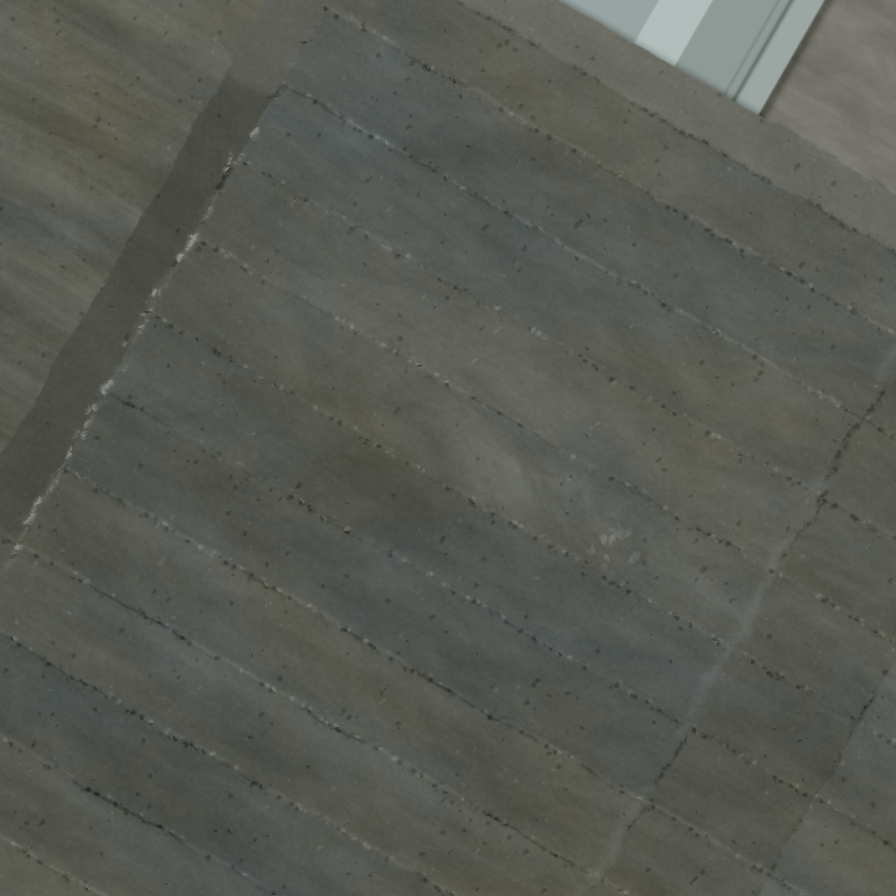
A three.js fragment shader for this texture:

```glsl
#define BOARD_WIDTH 0.0985
#define BOARD_START 0.252
#define GROOVE 0.0019
#define SOFT 0.0018
#define LEDGE_LOW 1.121
#define LEDGE_TOP 1.178
#define WINDOW_END 0.297
#define STRIP vec2(-0.242, -0.182)
#define END_JOINTS vec2(0.572, 0.733)
#define CONCRETE vec3(0.338, 0.350, 0.323)
#define WARM_SHIFT vec3(0.012, 0.001, -0.015)
#define PALE vec3(0.56, 0.57, 0.54)

varying vec2 vUv;

vec2 hash2(vec2 p) {
  p = vec2(dot(p, vec2(127.1, 311.7)), dot(p, vec2(269.5, 183.3)));
  return fract(sin(p) * 43758.55);
}

// Cellular noise: distance to the nearest point, and its random id
vec2 cells(vec2 p) {
  vec2 base = floor(p), nearest = vec2(9.0, 0.0);
  for (int y = -1; y <= 1; y++)
    for (int x = -1; x <= 1; x++) {
      vec2 c = base + vec2(float(x), float(y));
      float d = length(c + hash2(c) - p);
      if (d < nearest.x) nearest = vec2(d, hash2(c + 17.3).x);
    }
  return nearest;
}

// Layered, warped sines in about -1..1
float clouds(vec2 p) {
  float sum = 0.0, amp = 0.5;
  for (int i = 0; i < 6; i++) {
    p += 0.5 * sin(p.yx * 1.3 + float(i) * 2.1);
    sum += amp * sin(p.x + 1.7) * cos(p.y * 0.9 + 0.6);
    p = mat2(1.36, 1.12, -1.12, 1.36) * p + 3.1;
    amp *= 0.7;
  }
  return sum * 1.2;
}

float above(float x, float edge) { return smoothstep(edge - SOFT, edge + SOFT, x); }
float band(float x, float a, float b) { return above(x, a) - above(x, b); }
float ridge(float x, float w) { return exp(-x * x / (w * w)); }
float boardTone(float k) { return 1.414 * cos(1.5708 * (k - 4.5)) + hash2(vec2(k, 8.0)).x - 0.5; }

void main() {
  // u runs along the boards, v across them
  float u = dot(vUv, vec2(0.866, -0.5));
  float v = dot(vUv, vec2(0.5, 0.866));
  vec2 q = vec2(u, v);
  float rag = 0.0035 * clouds(vUv * 34.0);
  float mottle = clouds(q * vec2(10.0, 19.0) + 2.0);
  float blotch = clouds(q * vec2(45.0, 70.0) + 1.0);
  float streak = clouds(q * vec2(5.0, 65.0) + 5.0);
  float stain = clouds(q * vec2(7.0, 13.0) + 9.0);
  float wear = smoothstep(-0.2, 0.45, clouds(q * vec2(26.0, 19.0) + 7.0));

  // Boards with alternating tone
  float row = (v + 0.8 * rag - BOARD_START) / BOARD_WIDTH;
  float joint = floor(row + 0.5);
  float d = (row - joint) * BOARD_WIDTH;
  float tone = mix(boardTone(joint - 1.0), boardTone(joint), smoothstep(-0.007, 0.007, d));
  float inWall = 1.0 - above(v, LEDGE_LOW + rag);
  float inField = band(u, STRIP.y, END_JOINTS.x + 2.0 * rag);
  vec3 col = CONCRETE + tone * inField * (0.008 + 0.3 * WARM_SHIFT);
  col += 0.024 * mottle + 0.014 * streak + 0.012 * blotch + WARM_SHIFT * stain;
  col += 0.085 * ridge(v - 0.705, 0.037) * ridge(u - 0.33, 0.20) * (0.8 + 0.5 * mottle);
  col += 0.035 * ridge(v - 0.80, 0.04) * ridge(u - 0.34, 0.2);
  col += 0.028 * smoothstep(0.4, 1.1, v) - 0.018;

  // Weathered wall left of the strip, and the panels past the end joints
  float left = 1.0 - above(u, STRIP.x);
  col += left * (0.012 + WARM_SHIFT * 0.5 + 0.02 * streak);
  col += band(u, END_JOINTS.x + 2.0 * rag, END_JOINTS.y + rag) * (WARM_SHIFT * 0.5 - 0.005);
  col += 0.02 * above(u, END_JOINTS.y + rag);

  // Grooves with a pale lip, broken by wear and chipped
  vec2 luck = hash2(vec2(joint, 4.0));
  float lines = inWall * mix(1.0, 0.25, left);
  vec2 chip = cells(vUv * 130.0 + 0.5 * blotch);
  float chipped = smoothstep(0.55, 0.2, chip.x);
  col += lines * 0.028 * (luck.x - 0.2) * ridge(d + 0.014, 0.013);
  col -= lines * (0.015 + 0.06 * luck.x) * wear * ridge(d, GROOVE);
  col += lines * (0.015 + 0.045 * luck.y) * (1.0 - wear) * ridge(d - 0.003, GROOVE * 1.4);
  col -= lines * 0.09 * chipped * step(chip.y, 0.28) * ridge(d, 0.004);
  col += lines * 0.08 * chipped * step(0.82, chip.y) * ridge(d - 0.002, 0.004);

  // Ragged joints where the boards end
  vec2 ends = u - END_JOINTS - rag * vec2(2.0, 1.0);
  float endLines = ridge(ends.x, 0.0025) + ridge(ends.y, 0.003);
  col -= inWall * 0.065 * wear * endLines * (0.5 + chipped);
  col += inWall * 0.035 * (1.0 - wear) * ridge(ends.x + 0.008, 0.008);

  // Filled strip across the boards with a crumbling edge
  float strip = band(u, STRIP.x + rag, STRIP.y + 0.7 * rag) * inWall;
  float stripTop = smoothstep(0.915, 0.935, v + rag);
  float stripEnd = smoothstep(0.32, 0.40, v + 2.0 * rag);
  vec3 filler = mix(vec3(0.288, 0.296, 0.264), vec3(0.360, 0.362, 0.338), stripTop);
  col = mix(col, filler + 0.012 * mottle + 0.008 * blotch, strip * stripEnd * 0.88);
  vec2 crumb = cells(vUv * 85.0 + 0.7 * blotch);
  float edge = ridge(u - STRIP.y - 1.5 * rag, 0.0045) * inWall;
  float chips = smoothstep(0.6, 0.2, crumb.x) * step(0.5, crumb.y);
  col = mix(col, PALE, edge * chips * mix(0.75, 0.15, stripTop));
  col += 0.05 * edge * (1.0 - wear) * (1.0 - stripTop);
  col -= 0.10 * edge * step(crumb.y, 0.15) * smoothstep(0.5, 0.2, crumb.x);

  // Smooth ledge over the boards
  vec3 ledge = vec3(0.415, 0.418, 0.385) + 0.014 * mottle + 0.010 * streak + 0.008 * blotch;
  col = mix(col, ledge, 0.9 * (1.0 - inWall));
  col -= 0.09 * wear * (0.4 + chipped) * ridge(v - LEDGE_LOW - rag, 0.003);

  // Sparse pits and pale flecks of mixed size, then fine grain
  vec2 pit = cells(vUv * 80.0 + 0.35 * blotch + 4.0);
  float size = 0.12 + 0.25 * fract(pit.y * 37.0);
  float speck = smoothstep(size, 0.3 * size, pit.x);
  col -= 0.065 * speck * step(0.92, pit.y);
  col += 0.045 * speck * step(pit.y, 0.04);
  col += 0.11 * chips * ridge(v - 0.68, 0.022) * ridge(u - 0.40, 0.03);
  vec2 grain = cells(vUv * 210.0);
  col += 0.026 * (grain.y - 0.5) * smoothstep(0.9, 0.1, grain.x);

  // Metal window frame and the rough wall beside it
  vec3 metal = mix(vec3(0.60, 0.645, 0.635), vec3(0.70, 0.745, 0.735), above(u, 0.137));
  metal = mix(metal, vec3(0.56, 0.60, 0.59), above(u, 0.189));
  metal = mix(metal, vec3(0.61, 0.65, 0.64), above(u, 0.269));
  metal -= 0.15 * ridge(u - 0.265, 0.0025) + 0.06 * ridge(u - 0.253, 0.002);
  metal -= 0.12 * ridge(v - LEDGE_TOP, 0.005);
  vec3 rough = vec3(0.455, 0.455, 0.425) + 0.028 * streak + 0.025 * blotch;
  rough -= 0.14 * ridge(u - WINDOW_END - 0.004, 0.006) + 0.09 * wear * ridge(v - LEDGE_TOP, 0.004);
  vec3 beyond = mix(metal, rough, above(u, WINDOW_END));
  col = mix(col, beyond, above(v, LEDGE_TOP + 0.3 * rag));

  gl_FragColor = vec4(clamp(col, 0.0, 1.0), 1.0);
}
```
